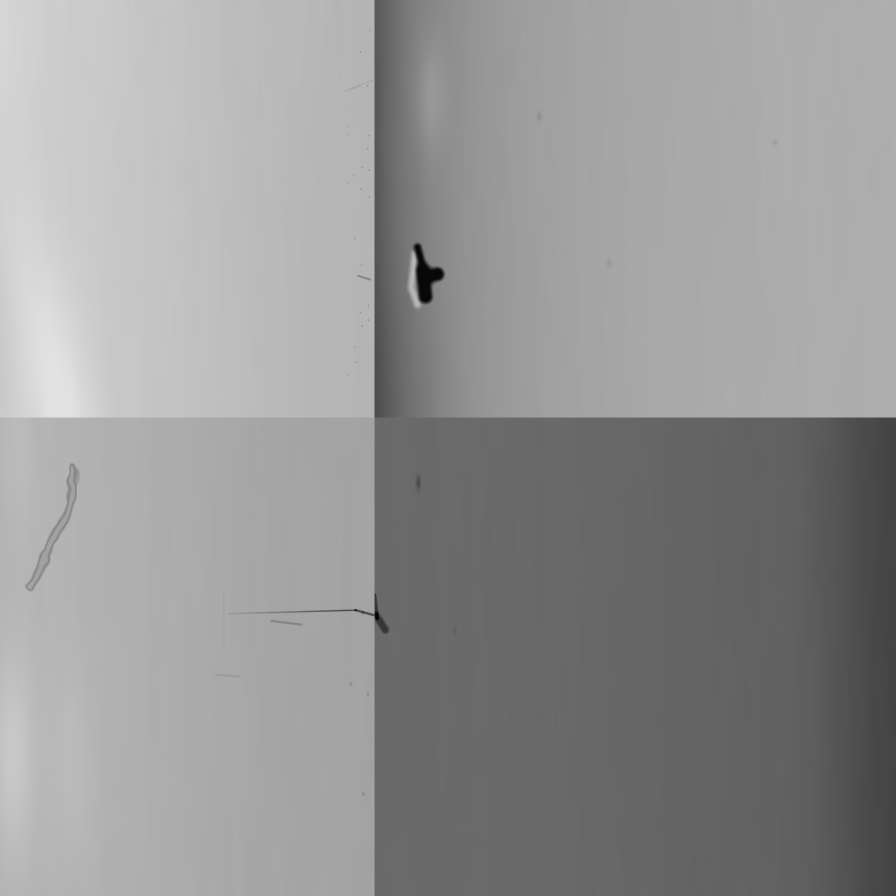
Reproduce this texture procedurally as a WebGL 1 fragment shader.

```glsl
precision highp float;
uniform vec2 u_resolution;

const vec2 SPLIT = vec2(0.418, 0.534);

float hash(vec2 p) {
  return fract(sin(dot(p, vec2(127.1, 311.7))) * 43758.55);
}

float noise(vec2 p) {
  vec2 i = floor(p);
  vec2 f = fract(p);
  f = f * f * (3.0 - 2.0 * f);
  float low = mix(hash(i), hash(i + vec2(1.0, 0.0)), f.x);
  float high = mix(hash(i + vec2(0.0, 1.0)), hash(i + vec2(1.0)), f.x);
  return mix(low, high, f.y);
}

float glow(vec2 p, vec2 center, vec2 radius) {
  vec2 d = (p - center) / radius;
  return exp(-dot(d, d));
}

float segment(vec2 p, vec2 a, vec2 b) {
  vec2 ab = b - a;
  return length(p - a - ab * clamp(dot(p - a, ab) / dot(ab, ab), 0.0, 1.0));
}

// Soft line of given half width
float stroke(vec2 p, vec2 a, vec2 b, float width, float blur) {
  return 1.0 - smoothstep(width - blur, width + blur, segment(p, a, b));
}

float smoothMin(float a, float b, float k) {
  float h = clamp(0.5 + 0.5 * (b - a) / k, 0.0, 1.0);
  return mix(b, a, h) - k * h * (1.0 - h);
}

// Sparse dots, one candidate per cell
float specks(vec2 p, float cells, float density) {
  vec2 id = floor(p * cells);
  vec2 center = 0.3 + 0.4 * vec2(hash(id + 3.1), hash(id + 8.7));
  float d = length((fract(p * cells) - center) * vec2(1.0, 0.7));
  return (1.0 - smoothstep(0.04, 0.16, d)) * step(1.0 - density, hash(id));
}

float topLeft(vec2 p, float blur) {
  float v = mix(0.815, 0.705, smoothstep(-0.05, 0.45, p.x));
  float lean = p.x - 0.068 + 0.17 * (p.y - 0.55);
  v += 0.09 * glow(vec2(lean, p.y), vec2(0.0, 0.55), vec2(0.036, 0.17));
  v += 0.025 * glow(p, vec2(0.0, 0.97), vec2(0.04, 0.1));
  v -= 0.025 * glow(p, vec2(0.0, 0.6), vec2(0.022, 0.12));
  float edgeBand = smoothstep(0.365, 0.41, p.x);
  v -= 0.13 * edgeBand * specks(p, 130.0, 0.09);
  v -= 0.08 * stroke(p, vec2(0.385, 0.898), vec2(0.415, 0.91), 0.001, blur) * noise(p * 180.0);
  return v - 0.2 * stroke(p, vec2(0.4, 0.692), vec2(0.413, 0.688), 0.001, blur);
}

float topRight(vec2 p, float blur) {
  float x = p.x - SPLIT.x;
  float v = 0.69 - 0.16 * exp(-x * 5.0) - 0.19 * exp(-x * 22.0);
  v -= 0.05 * glow(p, vec2(0.43, 0.53), vec2(0.08, 0.16));
  v += 0.07 * glow(p, vec2(0.481, 0.895), vec2(0.017, 0.06));
  v -= 0.07 * glow(p, vec2(0.602, 0.87), vec2(0.003, 0.005));
  v -= 0.06 * glow(p, vec2(0.865, 0.841), vec2(0.003));
  v -= 0.05 * glow(p, vec2(0.68, 0.706), vec2(0.003, 0.005));

  // Chipped hole with a pale left rim
  float rim = min(segment(p, vec2(0.463, 0.716), vec2(0.459, 0.679)),
                  segment(p, vec2(0.459, 0.679), vec2(0.466, 0.66)));
  v = mix(v, 0.76, 0.85 * (1.0 - smoothstep(0.0, 0.007, rim)));
  float spike = segment(p, vec2(0.466, 0.724), vec2(0.473, 0.698)) - 0.003;
  float body = segment(p, vec2(0.472, 0.698), vec2(0.475, 0.669)) - 0.0065;
  float lobe = segment(p, vec2(0.476, 0.691), vec2(0.488, 0.694)) - 0.0065;
  float hole = smoothMin(smoothMin(spike, body, 0.006), lobe, 0.006);
  return mix(0.03, v, smoothstep(-0.002, 0.003 + blur, hole));
}

float bottomLeft(vec2 p, float blur) {
  float v = mix(0.705, 0.64, smoothstep(0.0, 0.4, p.x));
  v += 0.08 * glow(p, vec2(0.014, 0.16), vec2(0.024, 0.11));
  v += 0.03 * glow(p, vec2(0.08, 0.15), vec2(0.03, 0.12));
  v += 0.025 * glow(p, vec2(0.02, 0.5), vec2(0.02, 0.09));

  // Ragged diagonal scrape with dark borders
  vec2 q = p + 0.005 * (vec2(noise(p * 110.0), noise(p * 110.0 + 19.0)) - 0.5);
  float scrape = min(segment(q, vec2(0.082, 0.476), vec2(0.08, 0.44)),
                 min(segment(q, vec2(0.08, 0.44), vec2(0.058, 0.395)),
                     segment(q, vec2(0.058, 0.395), vec2(0.035, 0.346))));
  v -= 0.07 * (1.0 - smoothstep(0.004 - blur, 0.004 + blur, scrape));
  v -= 0.11 * (1.0 - smoothstep(0.0005, 0.0015 + blur, abs(scrape - 0.0038)));

  // Horizontal crack and its faint branches
  float fade = smoothstep(0.24, 0.4, p.x);
  v -= (0.05 + 0.3 * fade) * stroke(p, vec2(0.254, 0.315), vec2(0.397, 0.319), 0.0008, blur);
  v -= 0.34 * stroke(p, vec2(0.397, 0.319), vec2(0.419, 0.313), 0.0013, blur);
  v -= 0.13 * stroke(p, vec2(0.303, 0.307), vec2(0.336, 0.303), 0.0012, blur);
  v -= 0.06 * stroke(p, vec2(0.241, 0.247), vec2(0.267, 0.245), 0.001, blur);
  v -= 0.025 * stroke(p, vec2(0.25, 0.34), vec2(0.25, 0.28), 0.001, blur);
  return v - 0.08 * specks(p, 65.0, 0.008) * smoothstep(0.2, 0.3, p.x);
}

float bottomRight(vec2 p, float blur) {
  float v = 0.415 - 0.035 * smoothstep(0.55, 0.92, p.x);
  v -= 0.12 * smoothstep(0.87, 1.02, p.x);
  v -= 0.13 * glow(p, vec2(0.467, 0.461), vec2(0.0025, 0.008));
  v -= 0.05 * glow(p, vec2(0.508, 0.296), vec2(0.002, 0.005));
  v -= 0.2 * stroke(p, vec2(0.418, 0.336), vec2(0.421, 0.31), 0.002, blur);
  return v - 0.2 * stroke(p, vec2(0.42, 0.313), vec2(0.43, 0.297), 0.004, 0.001 + blur);
}

void main() {
  vec2 p = gl_FragCoord.xy / u_resolution;
  float blur = 0.8 / u_resolution.y;
  vec2 side = smoothstep(SPLIT - blur, SPLIT + blur, p);
  float lower = mix(bottomLeft(p, blur), bottomRight(p, blur), side.x);
  float upper = mix(topLeft(p, blur), topRight(p, blur), side.x);
  float shade = mix(lower, upper, side.y);

  // Faint vertical brushing
  shade += 0.009 * (noise(p * vec2(75.0, 5.0)) - 0.5);
  shade += 0.006 * (noise(p * vec2(190.0, 25.0)) - 0.5);
  gl_FragColor = vec4(vec3(shade), 1.0);
}
```
